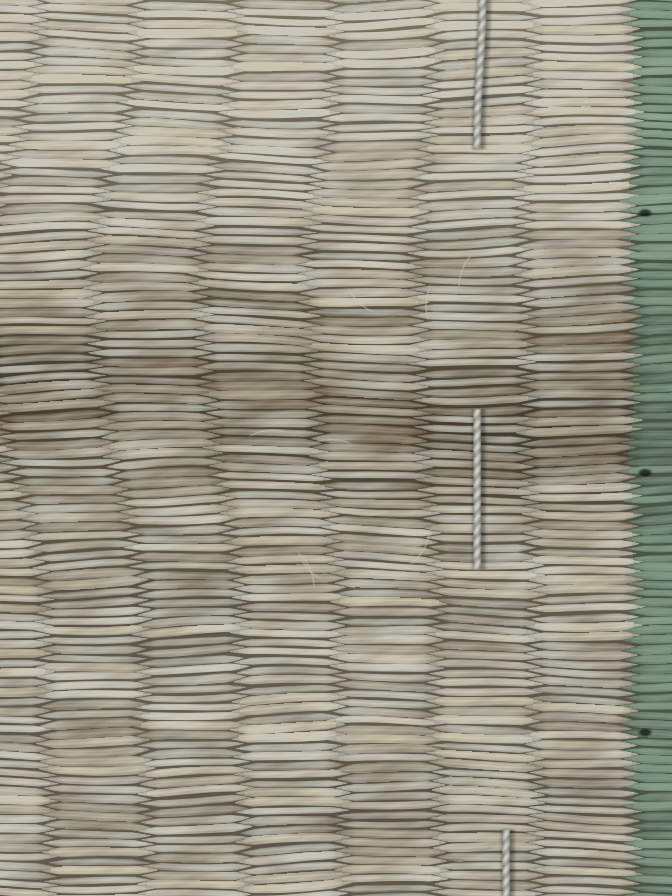
Write a Shadertoy shader that draws this texture.

```glsl
// Woven rush mat: bowed columns of tapering straw strands, twine stitches and a green edge.
#define ROWS 97.0           // strands from bottom to top
#define EDGE_X 0.941        // seam where the green edge begins
#define COLUMN_WIDTH 0.145  // column width at top and bottom
#define BOW 0.016           // extra width where the mat swells
#define TIP_LENGTH 0.2      // taper of strand ends, in columns
#define STITCH_RATE 2.133   // twine stitches per canvas height
#define STITCH_FILL 0.39    // visible part of each stitch
#define FIBRES 9

const vec3 PALE = vec3(0.79, 0.78, 0.73);
const vec3 STRAW = vec3(0.80, 0.76, 0.65);
const vec3 GREY = vec3(0.64, 0.64, 0.60);
const vec3 TAN = vec3(0.57, 0.53, 0.45);
const vec3 SHADOW = vec3(0.37, 0.37, 0.33);
const vec3 BROWN = vec3(0.41, 0.35, 0.27);
const vec3 EDGE_GREEN = vec3(0.76, 0.90, 0.84);

float hash(vec2 p) {
    return fract(sin(dot(p, vec2(127.1, 311.7))) * 43758.5);
}

// Distance to the nearest scattered cell point
float cellular(vec2 p) {
    vec2 cell = floor(p);
    float nearest = 2.0;
    for (int j = -1; j <= 1; j++)
        for (int i = -1; i <= 1; i++) {
            vec2 c = cell + vec2(i, j);
            vec2 point = c + vec2(hash(c), hash(c + 41.3));
            nearest = min(nearest, length(p - point));
        }
    return nearest;
}

// Broad light: bright top, dim band past the middle
float lightAt(vec2 uv) {
    float band = (uv.y - 0.55 - 0.02 * sin(uv.x * 6.0)) / 0.11;
    return 0.22 * smoothstep(0.6, 0.95, uv.y) - 0.24 * exp(-band * band)
         + 0.03 * sin(uv.y * 31.0 + uv.x * 3.0) + 0.03 * sin(uv.y * 17.0 - uv.x * 5.0);
}

// Dark to pale ramp, from cool grey to warm straw
vec3 strawColour(float tone, float warmth) {
    vec3 low = mix(SHADOW, BROWN, warmth);
    vec3 mid = mix(GREY, TAN, warmth * 0.8);
    vec3 high = mix(PALE, STRAW, warmth);
    tone = clamp(tone, 0.0, 1.0);
    return tone < 0.5 ? mix(low, mid, tone * 2.0) : mix(mid, high, tone * 2.0 - 1.0);
}

// One strand: x in columns from the column centre, y in rows; alpha is coverage
vec4 strand(float x, float y, float column, vec2 uv, float wash) {
    float row = y + 0.5 * mod(column, 2.0);
    vec2 key = vec2(floor(row), column);
    float h = hash(key), k = hash(key + 17.7);
    float reach = 0.54 + 0.07 * k;
    float taper = pow(clamp((reach - abs(x)) / TIP_LENGTH, 0.0, 1.0), 0.7);
    float halfWidth = mix(0.34, 0.53, h) * taper;
    float d = fract(row) - 0.5 - (k - 0.5) * 0.18 - 0.05 * sin(x * 5.0 + h * 40.0);
    float soft = 0.6 * ROWS / iResolution.y;
    float cover = smoothstep(soft, -soft, abs(d) - halfWidth) * smoothstep(0.0, 0.15, taper);

    // Rounded body, split stems and lengthwise streaks
    float across = d / max(halfWidth, 0.05);
    float body = 1.0 - min(across * across, 1.0);
    float stems = sin(d * 17.0 + h * 30.0 + x * (k - 0.5) * 7.0);
    float streak = sin(x * 7.0 + h * 50.0) + 0.6 * sin(x * 19.0 + k * 70.0 + d * 5.0);
    float tone = 0.39 + 0.42 * (k - 0.5) + 0.34 * body + 0.1 * across * body
               + 0.06 * stems + 0.06 * streak + lightAt(uv) + 0.16 * wash;
    tone -= 0.14 * smoothstep(0.3, 0.55, abs(x));
    float warmth = clamp(0.2 + 0.65 * h - lightAt(uv) - 0.6 * wash, 0.0, 1.0);
    vec3 colour = strawColour(tone, warmth);
    if (column < 0.0) colour = strawColour(tone * 0.6 + 0.05, 0.1) * EDGE_GREEN;
    return vec4(colour, cover);
}

void mainImage(out vec4 fragColor, in vec2 fragCoord) {
    vec2 uv = fragCoord / iResolution.xy;
    vec2 p = fragCoord / iResolution.y;
    float pixel = 1.0 / iResolution.y;

    // Columns widen to the left where the mat bows
    float swell = (uv.y - 0.66) / 0.22;
    float width = COLUMN_WIDTH + BOW * exp(-swell * swell);
    float across = (EDGE_X - uv.x) / width + 0.025 * sin(uv.y * 23.0) + 0.015 * sin(uv.y * 61.0);
    float column = floor(across);
    float x = fract(across) - 0.5;
    float y = ROWS * (uv.y + 0.004 * sin(uv.x * 7.0 + uv.y * 5.0) + 0.0015 * sin(uv.x * 19.0 + uv.y * 37.0));

    // Gaps, then neighbouring tips, then the column itself
    float wash = smoothstep(0.55, 0.1, cellular(vec2(uv.x * 7.0, uv.y * 24.0)));
    vec3 colour = mix(BROWN, SHADOW, 0.3 + 0.3 * sin(uv.y * 9.0)) * (0.95 + lightAt(uv));
    if (column < 0.0) colour = SHADOW * EDGE_GREEN;
    float side = x < 0.0 ? -1.0 : 1.0;
    vec4 tip = strand(x - side, y, column + side, uv, wash);
    colour = mix(colour, tip.rgb * 0.93, tip.a);
    vec4 reed = strand(x, y, column, uv, wash);
    colour = mix(colour, reed.rgb, reed.a);

    // Twisted twine stitches with a soft shadow
    float t = (1.0 - uv.y) * STITCH_RATE + 0.03;
    float along = fract(t);
    float line = 0.71 + 0.043 * smoothstep(0.3, 0.1, uv.y) + 0.008 * smoothstep(0.85, 1.0, uv.y);
    float off = (uv.x - line) * iResolution.x / iResolution.y;
    float shown = smoothstep(0.0, 0.008, along) * smoothstep(STITCH_FILL, STITCH_FILL - 0.008, along);
    colour *= 1.0 - 0.35 * shown * smoothstep(0.011, 0.003, abs(off - 0.002));
    float twist = 0.5 + 0.5 * sin(uv.y * 480.0 - off * 450.0);
    vec3 twine = mix(GREY, vec3(0.82, 0.83, 0.80), twist) * (1.0 - 0.25 * smoothstep(0.0, 0.005, abs(off)));
    colour = mix(colour, twine, shown * smoothstep(pixel, -pixel, abs(off) - 0.0042));

    // Small dark holes along the green edge
    vec2 hole = vec2(p.x - 0.96 * iResolution.x / iResolution.y, (fract(uv.y * 3.45 - 0.13) - 0.5) / 3.45);
    colour *= 1.0 - 0.65 * smoothstep(0.006, 0.002, length(hole * vec2(0.6, 1.0)));

    // Loose curved fibres
    for (int i = 0; i < FIBRES; i++) {
        vec2 seed = vec2(float(i), 5.3);
        vec2 q = p - vec2(0.2 + 0.48 * hash(seed), 0.35 + 0.62 * hash(seed + 3.1));
        float a = 6.283 * hash(seed + 8.7);
        q = mat2(cos(a), sin(a), -sin(a), cos(a)) * q;
        float fibre = abs(q.y - 9.0 * q.x * q.x) - 0.0006;
        float ends = smoothstep(0.022, 0.016, abs(q.x));
        colour = mix(colour, PALE, 0.65 * ends * smoothstep(pixel, -pixel, fibre));
    }
    fragColor = vec4(colour, 1.0);
}
```
